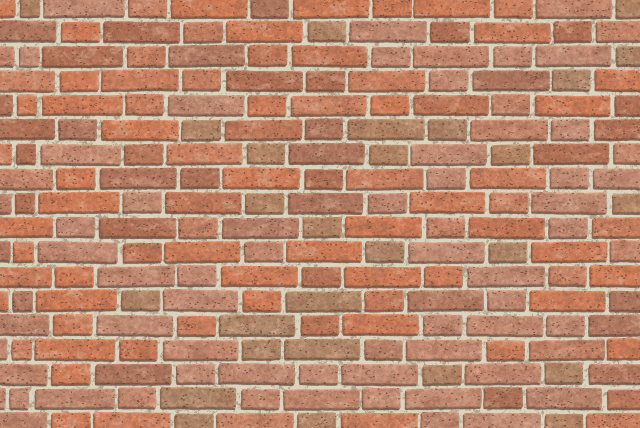
Give the GLSL for this texture, as a WebGL 2 fragment shader.

```glsl
#version 300 es
precision highp float;
// Weathered red brick wall in Flemish bond with pale sandy mortar, lit from the upper right.
uniform vec2 u_resolution;
out vec4 outColor;

// Layout, in units of one course height
const float COURSES = 17.5;        // courses down the canvas
const float TOP_CUT = 0.21;        // part of the first course hidden above the top
const vec2 PERIOD = vec2(4.99, 5.04);  // header to header, even and odd courses
const vec2 START = vec2(6.05, 8.36);   // a header centre, even and odd courses
const float DRIFT = 0.025;         // leftward lean per course
const float HEADER = 0.87;         // half header with its joint
const vec2 CLOSER = vec2(-0.32, 0.67); // narrow closer at the left end
const float JOINT = 0.088;         // half joint width
const float CORNER = 0.07;
const float RAGGED = 0.017;
const vec2 LIGHT = vec2(0.035, -0.06);

const vec3 ORANGE = vec3(0.80, 0.48, 0.34);
const vec3 ROSE = vec3(0.75, 0.54, 0.45);
const vec3 RUSSET = vec3(0.64, 0.42, 0.33);
const vec3 TAN = vec3(0.66, 0.52, 0.40);
const vec3 BLOOM = vec3(0.83, 0.65, 0.55);
const vec3 MORTAR = vec3(0.86, 0.83, 0.75);
const vec3 MORTAR_SHADE = vec3(0.69, 0.63, 0.55);
const vec3 SHADOW = vec3(0.36, 0.24, 0.18);

float hash(vec2 p) {
  vec3 v = fract(vec3(p.xyx) * 0.1031);
  v += dot(v, v.yzx + 33.33);
  return fract((v.x + v.y) * v.z);
}

// Cellular noise: distance to the nearest point, and that point's random value
vec2 cells(vec2 p) {
  vec2 base = floor(p), best = vec2(9.0, 0.0);
  for (int j = -1; j <= 1; j++)
    for (int i = -1; i <= 1; i++) {
      vec2 c = base + vec2(i, j);
      float d = length(c + vec2(hash(c), hash(c + 57.3)) - p);
      if (d < best.x) best = vec2(d, hash(c + 113.7));
    }
  return best;
}

// Layered, rotated sines, about -1 to 1
float sines(vec2 p) {
  float sum = 0.0, amp = 0.5;
  for (int i = 0; i < 5; i++) {
    p = mat2(0.8, 0.6, -0.6, 0.8) * p * 1.75 + 3.1;
    sum += amp * sin(p.x + 1.4 * sin(p.y * 0.9)) * cos(0.8 * p.y + sin(p.x * 0.7));
    amp *= 0.72;
  }
  return sum;
}

// Signed distance to the nearest brick; also its id and whether it is a header
float wall(vec2 q, out vec2 id, out float isHeader) {
  q += RAGGED * vec2(sines(q * 3.0), sines(q * 3.0 + 40.0));
  q.y += 0.025 * sin(q.x * 0.45 + 1.5 * floor(q.y));
  float row = floor(q.y), odd = mod(row, 2.0);
  float period = mix(PERIOD.x, PERIOD.y, odd);
  float x = q.x - mix(START.x, START.y, odd) + DRIFT * row;
  float k = floor(x / period + 0.5);
  x -= k * period;
  vec2 span = odd < 0.5 && k == -2.0 + 1.0 ? CLOSER : vec2(-HEADER, HEADER);
  float side = x < span.x ? -1.0 : (x > span.y ? 1.0 : 0.0);
  if (side < 0.0) span = vec2(HEADER - period, span.x);
  if (side > 0.0) span = vec2(span.y, period - HEADER);
  id = vec2(2.0 * k + side, row) + 60.0;
  isHeader = 1.0 - abs(side);
  // Each brick has its own slight tilt, shift and size
  vec2 jitter = vec2(hash(id + 5.0), hash(id + 9.0)) - 0.5;
  vec2 local = vec2(x - 0.5 * (span.x + span.y), fract(q.y) - 0.5);
  local.y += local.x * 0.02 * jitter.x + 0.03 * jitter.y;
  local.x += 0.07 * jitter.y;
  vec2 halfSize = vec2(0.5 * (span.y - span.x), 0.5) - JOINT + 0.03 * jitter;
  vec2 e = abs(local) - halfSize + CORNER;
  return length(max(e, 0.0)) + min(max(e.x, e.y), 0.0) - CORNER;
}

vec3 brickColor(vec2 q, vec2 id, float isHeader) {
  float pick = hash(id), tone = hash(id + 21.0);
  vec3 col = mix(ORANGE, ROSE, smoothstep(0.2, 0.8, pick));
  col = mix(col, RUSSET, 0.75 * smoothstep(0.55, 1.0, tone));
  col = mix(col, TAN, 0.8 * step(0.95 - 0.13 * isHeader, hash(id + 33.0)));
  // Fired mottling and pale bloom, shifted per brick
  vec2 m = q + 17.0 * vec2(pick, tone);
  float mottle = sines(m * vec2(1.3, 2.2));
  col = mix(col, RUSSET, 0.5 * smoothstep(0.1, 0.8, mottle));
  col = mix(col, BLOOM, 0.5 * smoothstep(0.1, 0.8, -mottle));
  col *= 1.0 + 0.07 * sines(m * 8.0);
  // Pits and short horizontal cracks
  vec2 pit = cells(q * vec2(6.0, 8.0));
  col = mix(col, SHADOW, 0.6 * step(0.85, pit.y) * smoothstep(0.38, 0.1, pit.x));
  float crack = smoothstep(0.07, 0.0, abs(sines(m * vec2(0.9, 2.6) + 7.0)));
  return mix(col, SHADOW, 0.4 * crack * smoothstep(0.15, 0.6, sines(m * 1.7 + 25.0)));
}

void main() {
  float pixel = COURSES / u_resolution.y;
  vec2 q = vec2(gl_FragCoord.x, u_resolution.y - gl_FragCoord.y) * pixel + vec2(0.0, TOP_CUT);
  vec2 id, otherId;
  float isHeader, otherHeader;
  float d = wall(q, id, isHeader);
  float toLight = wall(q + LIGHT, otherId, otherHeader);
  float grain = cells(q * 9.0).y - 0.5;

  // Brick face with lit upper edges and dark lower edges
  vec3 brick = brickColor(q, id, isHeader) * (1.0 + 0.12 * grain);
  float rim = smoothstep(-0.1, 0.0, d);
  float slope = clamp((toLight - d) / length(LIGHT), -1.0, 1.0);
  brick *= 1.0 + rim * (slope > 0.0 ? 0.14 : 0.32) * slope;

  // Sandy mortar with the shadow cast by the brick above
  vec3 mortar = mix(MORTAR, MORTAR_SHADE, smoothstep(0.0, 0.9, sines(q * 4.0) + 0.8 * grain));
  float shade = smoothstep(0.03, -0.03, toLight);
  mortar = mix(mortar, SHADOW, 0.72 * shade);

  float cover = smoothstep(0.6 * pixel, -0.6 * pixel, d);
  outColor = vec4(clamp(mix(mortar, brick, cover), 0.0, 1.0), 1.0);
}
```
